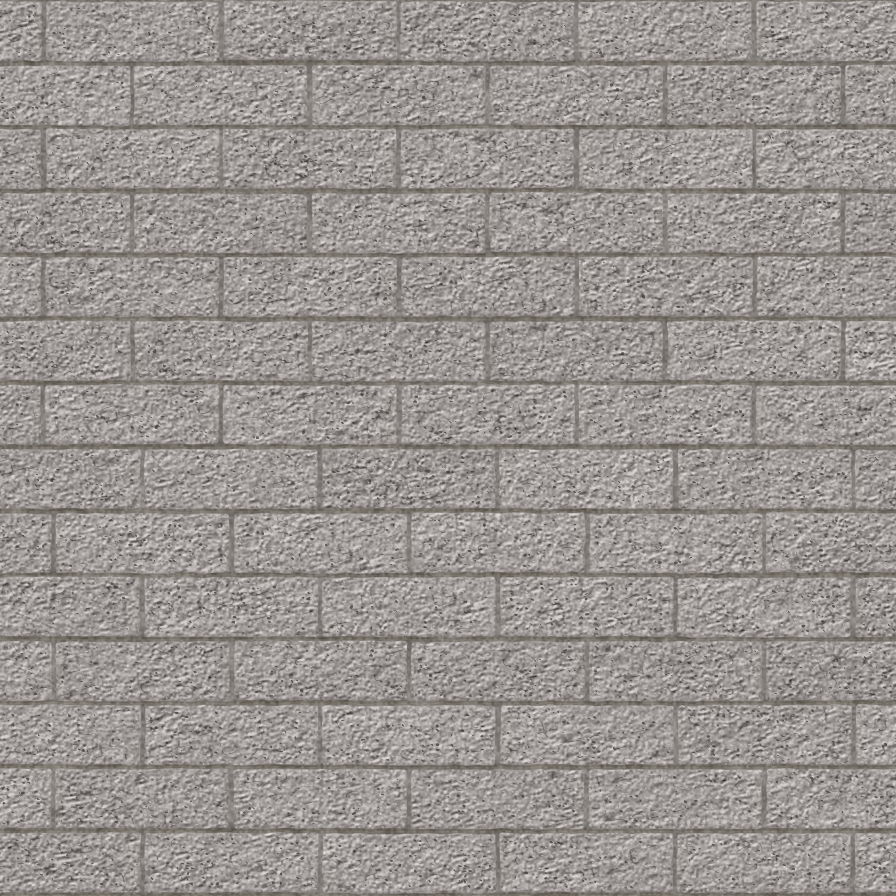
Give the GLSL for this texture, as a three.js fragment shader.

```glsl
// Wall of rough split-face grey blocks in running bond with recessed mortar.
varying vec2 vUv;

const float ROWS = 14.0;
const float PITCH = 0.1983;          // block length including one joint
const float ROW_OFFSET = 0.0012;     // height of the lowest bed joint
const float EVEN_JOINT = 0.159;      // first upright joint on even rows
const float ODD_JOINT = 0.060;       // first upright joint on odd rows
const float UPPER_SHIFT = 0.0115;    // leftward slip of the upper courses
const float SHIFT_ROW = 7.0;
const vec2 JOINT = vec2(0.0052, 0.0054);
const float CORNER = 0.0030;
const float SOFT = 0.0010;
const float WOBBLE = 0.0018;
const float RELIEF = 0.53;
const float GRAIN = 0.17;
const vec2 LIGHT_STEP = vec2(-0.0013, 0.0021);
const vec3 STONE = vec3(0.627, 0.608, 0.597);
const vec3 BED_MORTAR = vec3(0.476, 0.455, 0.425);
const vec3 HEAD_MORTAR = vec3(0.500, 0.487, 0.470);
const vec3 PIT = vec3(0.240, 0.229, 0.218);
const vec3 FLECK = vec3(0.815, 0.797, 0.785);

float hash(vec2 p) {
  vec3 q = fract(vec3(p.xyx) * 0.1031);
  q += dot(q, q.yzx + 33.33);
  return fract((q.x + q.y) * q.z);
}

float noise(vec2 p) {
  vec2 i = floor(p), f = fract(p);
  f = f * f * (3.0 - 2.0 * f);
  return mix(mix(hash(i), hash(i + vec2(1.0, 0.0)), f.x),
             mix(hash(i + vec2(0.0, 1.0)), hash(i + vec2(1.0, 1.0)), f.x), f.y);
}

// Lean the stone grain along a rising diagonal.
vec2 lean(vec2 p) {
  return vec2(p.x + 0.35 * p.y, p.y - 0.25 * p.x);
}

// Chipped stone height: lumps, sharp ridges and small grains.
float height(vec2 p) {
  p = lean(p + 0.003 * vec2(noise(p * 90.0), noise(p * 90.0 + 41.0)));
  float lumps = noise(p * vec2(66.0, 95.0));
  float ridges = 1.0 - abs(2.0 * noise(p * vec2(125.0, 170.0) + 17.0) - 1.0);
  float grains = noise(p * vec2(250.0, 310.0) + 63.0);
  return 0.36 * lumps + 0.32 * ridges + 0.48 * grains;
}

// Scattered irregular spots, one candidate per cell.
float spots(vec2 p, float cells, float density, float seed) {
  p = p * cells + 0.35 * noise(p * cells * 1.5 + seed);
  vec2 id = floor(p) + seed;
  vec2 center = 0.35 + 0.3 * vec2(hash(id + 5.3), hash(id + 9.7));
  vec2 d = fract(p) - center;
  d = vec2(d.x + 0.4 * d.y, 1.3 * d.y);
  float radius = mix(0.14, 0.34, hash(id + 2.1));
  float mask = 1.0 - smoothstep(radius - 0.12, radius + 0.12, length(d));
  return mask * step(hash(id), density);
}

float roundedBox(vec2 p, vec2 halfSize, float r) {
  vec2 q = abs(p) - halfSize + r;
  return length(max(q, 0.0)) + min(max(q.x, q.y), 0.0) - r;
}

void main() {
  vec2 p = vUv;
  vec2 wobble = vec2(noise(p * 75.0), noise(p * 75.0 + 29.0)) - 0.5;
  vec2 w = p + WOBBLE * wobble;

  // Running bond layout
  float y = (w.y - ROW_OFFSET) * ROWS;
  float row = floor(y);
  float start = mix(EVEN_JOINT, ODD_JOINT, mod(row, 2.0));
  start -= UPPER_SHIFT * step(SHIFT_ROW, row);
  float x = (w.x - start) / PITCH;
  vec2 id = vec2(floor(x), row) + 20.0;
  vec2 cell = vec2(PITCH, 1.0 / ROWS);
  vec2 local = (fract(vec2(x, y)) - 0.5) * cell;
  vec2 nudge = 0.0014 * (vec2(hash(id), hash(id + 31.0)) - 0.5);
  vec2 halfSize = 0.5 * (cell - JOINT);
  float edge = roundedBox(local - nudge, halfSize, CORNER);
  float block = 1.0 - smoothstep(-SOFT, SOFT, edge);

  // Stone face: directional relief, calmer close to the edges
  vec2 s = p + 0.37 * vec2(hash(id + 4.0), hash(id + 8.0));
  float inner = smoothstep(0.0, 0.008, -edge);
  float patches = noise(s * vec2(28.0, 42.0));
  float rough = mix(0.7, 1.0, inner) * mix(0.75, 1.2, patches);
  float slope = height(s) - height(s + LIGHT_STEP);
  float tone = RELIEF * rough * slope + GRAIN * (noise(s * 430.0 + 77.0) - 0.5);
  tone += 0.030 * (noise(s * vec2(17.0, 30.0) + 11.0) - 0.5);
  tone += 0.030 * (hash(id + 12.0) - 0.5);
  vec3 stone = STONE + clamp(tone, -0.30, 0.22);

  // Broken crevices, pale flecks and dark pits
  vec2 c = lean(s) * vec2(85.0, 150.0);
  float crevice = 1.0 - smoothstep(0.02, 0.10, abs(noise(c + 5.0) - 0.5));
  crevice *= smoothstep(0.50, 0.75, noise(c * 0.9 + 37.0));
  stone -= 0.15 * crevice * inner;
  stone = mix(stone, FLECK, 0.65 * spots(s, 190.0, 0.22, 51.0));
  float pits = spots(s, 180.0, 0.05 + 0.14 * patches, 13.0);
  stone = mix(stone, PIT, 0.75 * mix(0.3, 1.0, inner) * pits);

  // Worn rim, pale on the lit sides and dark underneath
  float rim = smoothstep(-0.0040, -0.001, edge);
  float lit = smoothstep(-0.5, 0.9, local.y / halfSize.y - 0.3 * local.x / halfSize.x);
  stone += rim * mix(-0.045, 0.035, lit);

  // Sandy mortar, browner in the bed joints, shaded under each block
  float bed = smoothstep(halfSize.y - 0.002, halfSize.y + 0.001, abs(local.y));
  vec3 mortar = mix(HEAD_MORTAR, BED_MORTAR, bed);
  mortar += 0.15 * (noise(p * 320.0) - 0.5) + 0.10 * (noise(p * 55.0) - 0.5);
  mortar -= 0.04 * bed * step(0.0, -local.y);

  gl_FragColor = vec4(clamp(mix(mortar, stone, block), 0.0, 1.0), 1.0);
}
```
